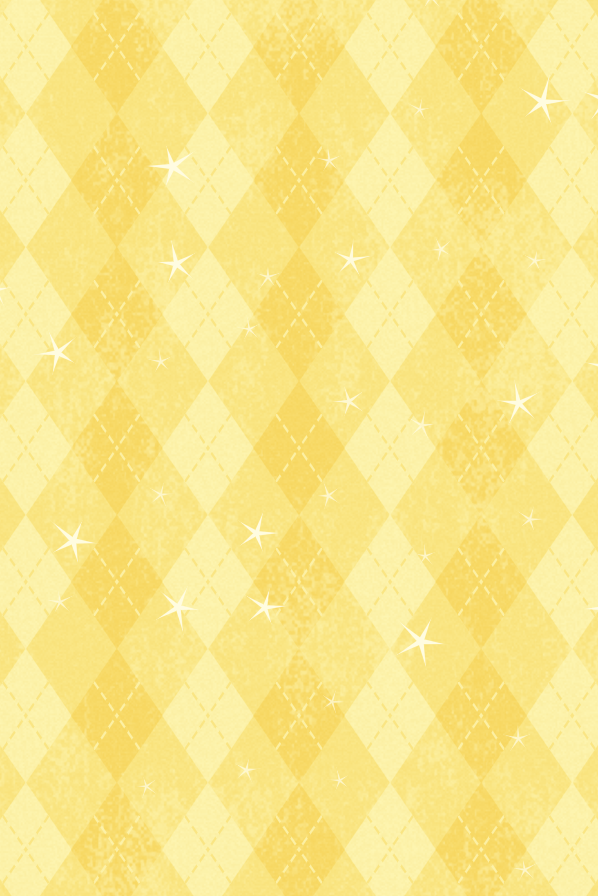
This pattern is drawn by a WebGL 2 fragment shader. Its source:

```glsl
#version 300 es
precision highp float;
// Yellow argyle of three tones with dashed stitching, worn fabric grain and scattered thin stars.

#define DIAMOND vec2(0.1523, 0.2238)   // diamond size, in canvas widths
#define DARK vec3(0.970, 0.852, 0.400)
#define MID vec3(0.978, 0.896, 0.505)
#define LIGHT vec3(0.988, 0.946, 0.660)
#define WORN vec3(0.992, 0.955, 0.680)
#define STAR_COLOR vec3(1.0, 0.990, 0.890)
#define STITCH_WIDTH 0.0038
#define DASHES 6.0                     // dashes across one diamond
#define STAR_SIZE vec2(0.018, 0.037)   // small and large radius
#define STAR_CHANCE 0.88
#define WEAR 0.55

uniform vec2 u_resolution;
out vec4 fragColor;

const float PI = 3.14159;

float hash(vec2 p) {
    return fract(sin(dot(p, vec2(127.1, 311.7))) * 43758.5453);
}

float noise(vec2 p) {
    vec2 i = floor(p), f = fract(p);
    f = f * f * (3.0 - 2.0 * f);
    return mix(mix(hash(i), hash(i + vec2(1, 0)), f.x),
               mix(hash(i + vec2(0, 1)), hash(i + vec2(1, 1)), f.x), f.y);
}

// Antialiased coverage of a signed distance.
float cover(float dist, float pixel) {
    return 1.0 - smoothstep(-0.7 * pixel, 0.7 * pixel, dist);
}

// Signed distance to a thin five-armed star with uneven arms.
float starDistance(vec2 d, float radius, float turn, float seed) {
    float sector = 2.0 * PI / 5.0;
    float angle = atan(d.x, d.y) + turn + 0.5 * sector;
    float arm = mod(floor(angle / sector), 5.0);
    float folded = abs(mod(angle, sector) - 0.5 * sector);
    vec2 q = length(d) * vec2(cos(folded), sin(folded));
    vec2 tip = vec2(radius * (0.8 + 0.3 * hash(vec2(arm, seed * 91.0))), 0.0);
    vec2 edge = 0.17 * radius * vec2(cos(PI / 5.0), sin(PI / 5.0)) - tip;
    vec2 r = q - tip;
    return (r.x * edge.y - r.y * edge.x) / length(edge);
}

// One jittered star per middle-tone diamond; neighbours are checked for overlap.
float stars(vec2 p, float pixel) {
    vec2 home = floor(p / DIAMOND);
    float result = 0.0;
    for (int y = -1; y <= 1; y++) {
        for (int x = -1; x <= 1; x++) {
            vec2 cell = home + vec2(x, y);
            float seed = hash(cell + 3.7);
            if (hash(cell + 17.3) > STAR_CHANCE) continue;
            vec2 jitter = vec2(hash(cell + 5.1), hash(cell + 9.4)) - 0.5;
            vec2 center = (cell + 0.5 + jitter * vec2(0.36, 0.8)) * DIAMOND;
            float large = smoothstep(0.52, 0.66, seed);
            float radius = mix(STAR_SIZE.x, STAR_SIZE.y, large) * (0.88 + 0.24 * hash(cell + 2.2));
            float turn = 0.9 * (hash(cell + 7.9) - 0.5);
            float strength = mix(0.72, 0.97, large);
            result = max(result, strength * cover(starDistance(p - center, radius, turn, seed), pixel));
        }
    }
    return result;
}

void main() {
    vec2 p = (gl_FragCoord.xy - 0.5 * u_resolution) / u_resolution.x;
    float pixel = 1.0 / u_resolution.x;

    // Slanted lattice: tone is 1 in dark, 0 in middle and -1 in light diamonds.
    vec2 s = p / DIAMOND;
    vec2 uv = vec2(s.x + s.y, s.x - s.y);
    float slope = length(1.0 / DIAMOND);
    vec2 whole = floor(uv);
    vec2 steps = whole + smoothstep(0.5 - pixel * slope, 0.5 + pixel * slope, uv - whole);
    float tone = cos(0.5 * PI * (steps.x + steps.y));
    vec3 color = mix(MID, tone > 0.0 ? DARK : LIGHT, abs(tone));

    // Wear: fine flecks gathered in soft, vertically streaked patches.
    vec2 id = floor(uv + 0.5);
    float patches = noise(p * vec2(13.0, 8.0) + 4.0);
    float streaks = noise(p * vec2(85.0, 24.0));
    float flecks = noise(p * vec2(210.0, 165.0));
    float worn = 0.36 * patches + 0.22 * streaks + 0.42 * flecks + 0.08 * (hash(id) - 0.5);
    color = mix(color, WORN, WEAR * smoothstep(0.42, 0.80, worn));
    color += (noise(p * 330.0 + 40.0) - 0.5) * vec3(0.008, 0.022, 0.05);

    // Dashed crosses with a center knot, in dark and light diamonds only.
    vec2 f = uv - id;
    vec2 across = abs(f) / slope - 0.5 * STITCH_WIDTH;
    vec2 dash = (abs(fract(abs(f.yx) * DASHES - 0.25) - 0.5) - 0.31) * length(DIAMOND) * 0.5 / DASHES;
    vec2 line = max(across, dash);
    float knot = max(abs(f.x), abs(f.y)) / slope - 0.75 * STITCH_WIDTH;
    float stitch = cover(min(min(line.x, line.y), knot), pixel) * smoothstep(0.4, 0.9, abs(tone));
    color = mix(color, tone > 0.0 ? WORN : mix(MID, DARK, 0.15), 0.85 * stitch);

    color = mix(color, STAR_COLOR, stars(p, pixel));
    fragColor = vec4(clamp(color, 0.0, 1.0), 1.0);
}
```
